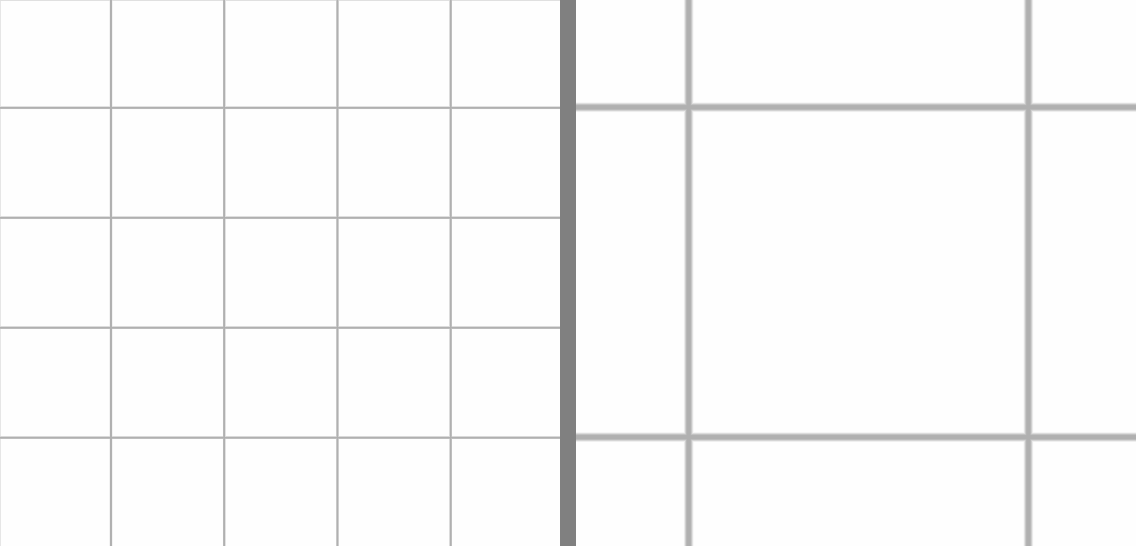
Left: the whole. Right: its middle third, enlarged.
Write a Shadertoy shader that draws this pattern.

```glsl
// Distance to the nearest vertical (x) and horizontal (y) rule, in canvas heights
vec2 ruleDistance(vec2 uv, vec2 canvas) {
    vec2 spacing = vec2(0.2022, 0.2014);
    vec2 cell = (uv - vec2(0.1982, 0.1984)) / spacing;
    return abs(fract(cell + 0.5) - 0.5) * spacing * canvas;
}

void mainImage(out vec4 fragColor, in vec2 fragCoord) {
    vec2 uv = fragCoord / iResolution.xy;
    vec2 canvas = vec2(iResolution.x / iResolution.y, 1.0);

    // Soft-edged grid rules
    float blur = max(0.0013, 0.6 / iResolution.y);
    vec2 rules = 1.0 - smoothstep(0.0021 - blur, 0.0021 + blur, ruleDistance(uv, canvas));

    // Faint trace of the rules just beyond the left and top borders
    vec2 borderDistance = vec2(uv.x, 1.0 - uv.y) * canvas;
    vec2 borders = (1.0 - smoothstep(0.0, 0.003, borderDistance)) * vec2(0.4, 0.5);

    float ink = max(max(rules.x, rules.y), max(borders.x, borders.y));
    fragColor = vec4(mix(vec3(0.998), vec3(0.69), ink), 1.0);
}
```
